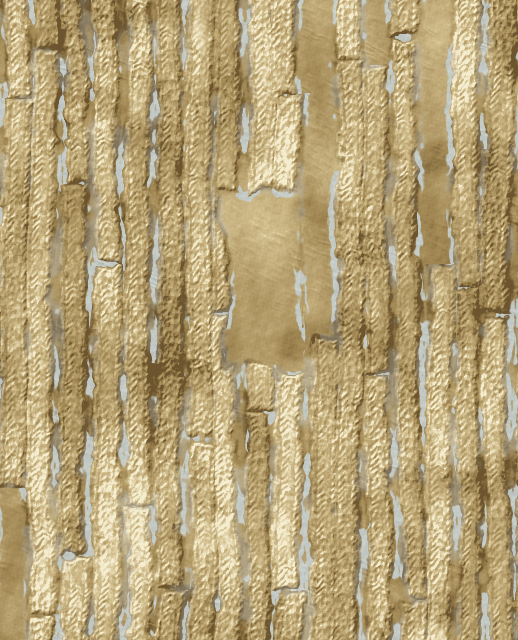
Give the GLSL for this texture, as a Shadertoy shader.

```glsl
// Draws columns of braided, crumpled gold leaf with pale cracks and bare foil between them.

const vec3 UMBER = vec3(0.42, 0.33, 0.18);
const vec3 OCHRE = vec3(0.61, 0.51, 0.31);
const vec3 GOLD  = vec3(0.71, 0.62, 0.42);
const vec3 STRAW = vec3(0.82, 0.74, 0.55);
const vec3 GLINT = vec3(0.96, 0.93, 0.81);
const vec3 CHALK = vec3(0.77, 0.80, 0.79);
const vec3 SILVER = vec3(0.69, 0.66, 0.58);

const float PITCH = 0.0475;        // spacing of the columns
const float LANE = 0.0225;         // width of one braid
const float STITCH = 0.0105;       // height of one chevron
const float BRAID_DEPTH = 0.0009;
const float CRUMPLE_DEPTH = 0.0050;
const float EDGE_DEPTH = 0.0052;
const float MISSING = 0.11;        // share of strip pieces left out
const vec2 OPENING_CENTER = vec2(0.41, 0.56);
const vec2 OPENING_SIZE = vec2(0.062, 0.135);
const vec2 LIGHT = vec2(-0.6, 0.8);
const float CONTRAST = 1.3;
const float FACET_CONTRAST = 1.0;
const float STRIP_CONTRAST = 1.1;  // tone steps between strips
const float BROAD_CONTRAST = 0.8;  // drifts of light and dark
const float TAU = 6.2832;

vec2 hash2(vec2 p) {
    vec3 q = fract(p.xyx * vec3(0.1031, 0.1030, 0.0973));
    q += dot(q, q.yzx + 33.33);
    return fract((q.xx + q.yz) * q.zy);
}

// Layered sines, roughly -1 to 1
float waves(vec2 p) {
    float sum = 0.0, amp = 0.5;
    for (int i = 0; i < 4; i++) {
        p = mat2(0.8, 0.6, -0.6, 0.8) * p * 1.7 + 1.3;
        sum += amp * sin(p.x + 1.5 * sin(p.y));
        amp *= 0.6;
    }
    return sum;
}

// Cellular noise: x = distance to the nearest point, y = random value of its cell
vec2 cells(vec2 p) {
    vec2 cell = floor(p), f = p - cell;
    vec2 nearest = vec2(4.0, 0.0);
    for (int j = -1; j <= 1; j++)
        for (int i = -1; i <= 1; i++) {
            vec2 g = vec2(i, j), h = hash2(cell + g);
            vec2 r = g + h - f;
            float d = dot(r, r);
            if (d < nearest.x) nearest = vec2(d, fract(h.x * 7.3 + h.y * 3.1));
        }
    return vec2(sqrt(nearest.x), nearest.y);
}

// Nearest strip: x = depth inside its edge, y = offset from its axis, z = seed
vec3 strip(vec2 p) {
    vec3 best = vec3(-0.05, 0.0, 0.0);
    float ragged = 0.0030 * waves(p * vec2(95.0, 70.0));
    ragged -= 0.005 * smoothstep(0.3, 0.8, waves(p * 20.0 + 7.0));
    vec2 box = abs(p - OPENING_CENTER) - OPENING_SIZE;
    float opening = max(box.x, box.y) + 0.016 * waves(p * 11.0);
    float drift = 0.005 * waves(p * vec2(4.0, 7.0));
    float column = floor(p.x / PITCH);
    for (int k = -1; k <= 1; k++) {
        float id = column + float(k);
        vec2 r = hash2(vec2(id, 7.0));
        float len = mix(0.45, 1.0, r.x);
        float along = (p.y + 0.15 * (r.y - 0.5) * p.x + drift) / len + r.y * 9.0;
        float piece = floor(along);
        vec2 s = hash2(vec2(id + 50.0, piece + 20.0));
        float lean = drift + 0.004 * sin(p.y * 6.0 + id * 2.1) + (s.x - 0.5) * 0.04 * (along - piece - 0.5);
        float x = p.x - (id + 0.5 + 0.25 * (r.y - 0.5)) * PITCH - lean;
        float halfWidth = PITCH * mix(0.39, 0.52, s.x);
        float ends = (0.5 - abs(along - piece - 0.5)) * len - 0.001;
        float d = min(min(halfWidth - abs(x), ends), opening) + ragged;
        if (s.y < MISSING) d = -0.04;
        if (d > best.x) best = vec3(d, x, id + 3.7 * piece);
    }
    return best;
}

float relief(vec2 p) {
    vec3 s = strip(p);
    float body = smoothstep(-0.001, 0.008, s.x);

    // Chevron braid, worn away in places, with a groove along each seam
    float lane = abs(fract(s.y / LANE + 0.5 + 0.1 * waves(p * 30.0)) - 0.5) * 2.0;
    float wobble = 0.35 * waves(p * 55.0 + s.z);
    float braid = sin(TAU * (p.y / STITCH + lane * 1.1 + wobble));
    braid *= 0.8 + 0.6 * waves(p * 22.0 + 6.0);
    braid -= 1.2 * smoothstep(0.7, 1.0, lane);

    // Crumpled foil: fine facets on strips, short slanted creases on bare leaf
    float rough = 0.85 + 0.6 * waves(p * 9.0 + 4.0);
    float facets = cells(p * vec2(125.0, 95.0)).x * rough;
    vec2 slant = mat2(0.8, 0.6, -0.6, 0.8) * (p + 0.008 * waves(p * 15.0));
    float creases = 1.0 - smoothstep(0.0, 0.45, cells(slant * vec2(24.0, 100.0)).x);
    float onStrip = EDGE_DEPTH + BRAID_DEPTH * braid + CRUMPLE_DEPTH * facets;
    float onLeaf = 0.0014 * creases * rough + 0.0008 * waves(p * 90.0);
    return mix(onLeaf, onStrip, body);
}

// Five-colour ramp, tone 0 to 4
vec3 goldRamp(float tone) {
    vec3 c = mix(UMBER, OCHRE, clamp(tone, 0.0, 1.0));
    c = mix(c, GOLD, clamp(tone - 1.0, 0.0, 1.0));
    c = mix(c, STRAW, clamp(tone - 2.0, 0.0, 1.0));
    return mix(c, GLINT, clamp(tone - 3.0, 0.0, 1.0));
}

void mainImage(out vec4 fragColor, in vec2 fragCoord) {
    vec2 p = fragCoord / iResolution.y;
    vec2 e = vec2(0.0015, 0.0);
    float h = relief(p);
    vec2 slope = vec2(relief(p + e.xy) - h, relief(p + e.yx) - h) / e.x;
    float lit = -dot(slope, LIGHT);
    vec3 s = strip(p);
    float depth = s.x;
    float body = smoothstep(-0.002, 0.003, depth);

    // Broad light and dark: strips brighten toward their axis and differ from each other
    float tone = 2.1 + BROAD_CONTRAST * (waves(p * 4.0) + 0.8 * waves(p * vec2(20.0, 7.0) + 3.0));
    tone += body * (0.85 * smoothstep(0.001, 0.015, depth) - 0.3);
    tone += body * STRIP_CONTRAST * (hash2(vec2(s.z, 3.0)).x - 0.5) - 0.35 * (1.0 - body);
    tone += CONTRAST * lit;
    tone += FACET_CONTRAST * mix(0.2, 1.0, body) * (cells(p * vec2(150.0, 115.0) + 9.0).y - 0.5);

    // Shadowed edges, brown stains and small dark pits
    float crease = smoothstep(-0.008, -0.001, depth) * (1.0 - smoothstep(0.0, 0.005, depth));
    float stain = smoothstep(0.3, 0.9, waves(p * vec2(8.0, 10.0) + 2.0));
    float pits = body * smoothstep(0.6, 0.85, waves(p * 60.0 + 5.0));
    tone -= crease * (0.7 + 0.9 * waves(p * 35.0)) + stain * 0.9 + pits * (0.4 + stain);
    vec3 color = goldRamp(tone);

    // Silvery haze beside the cracks, then pale ground showing through them
    float haze = smoothstep(-0.014, -0.002, depth) * (1.0 - smoothstep(0.001, 0.009, depth));
    haze *= smoothstep(-0.2, 0.3, waves(p * vec2(30.0, 18.0) + 1.0));
    color = mix(color, SILVER * (0.78 + 0.13 * clamp(tone, 0.0, 4.0)), 0.65 * haze);
    float crack = smoothstep(-0.010, -0.007, depth) * (1.0 - smoothstep(-0.002, 0.0, depth));
    crack *= smoothstep(-0.05, 0.12, waves(p * vec2(40.0, 18.0) + 8.0));
    color = mix(color, CHALK * (1.0 + 0.18 * clamp(lit, -1.5, 1.0)), crack * 0.95);

    fragColor = vec4(clamp(color, 0.0, 1.0), 1.0);
}
```
